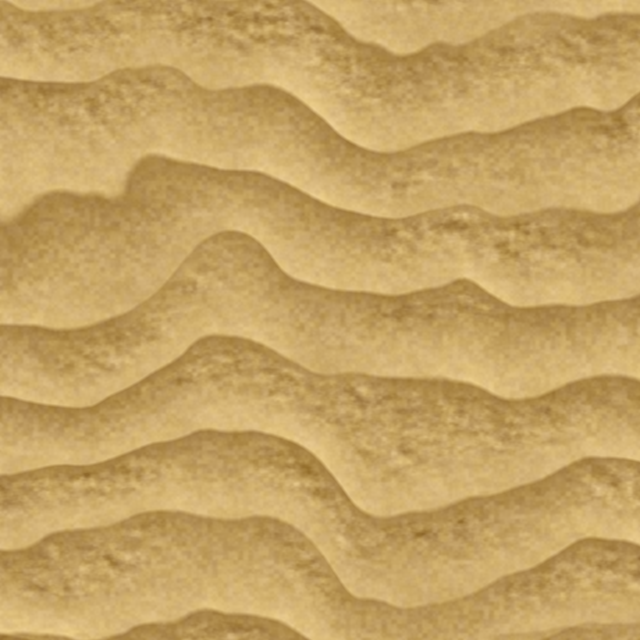
A Shadertoy shader for this texture:

```glsl
// Wind-rippled sand: wavy horizontal crests, sunlit above and shaded below.
// A noise-warped sawtooth gives the ripples their sharp crests; embossed
// noise adds clumps and grains, and a linear ramp turns tone into colour.

float hash(vec2 p) {
    vec3 q = fract(vec3(p.xyx) * 0.1031);
    q += dot(q, q.yzx + 33.33);
    return fract((q.x + q.y) * q.z);
}

float noise(vec2 p) {
    vec2 cell = floor(p), f = fract(p);
    f = f * f * f * (f * (f * 6.0 - 15.0) + 10.0);
    return mix(mix(hash(cell), hash(cell + vec2(1, 0)), f.x),
               mix(hash(cell + vec2(0, 1)), hash(cell + vec2(1, 1)), f.x), f.y);
}

float fbm(vec2 p) {
    float sum = 0.0, weight = 0.5;
    for (int i = 0; i < 3; i++) {
        sum += weight * noise(p);
        p = mat2(1.6, 1.2, -1.2, 1.6) * p + 17.3;
        weight *= 0.5;
    }
    return sum;
}

// Sideways wandering of the crests, in ripple periods
float crestWarp(vec2 p) {
    return 1.15 * noise(p * vec2(3.6, 2.6) + 3.7)
         + 0.45 * noise(p * vec2(8.5, 5.0) + 21.0)
         + 0.10 * noise(p * vec2(22.0, 16.0) + 9.0);
}

// Returns tone and phase; phase runs from 0 below a crest to 1 above the next
vec2 ripple(vec2 p, float count) {
    float warp = crestWarp(p);
    float slope = (crestWarp(p + vec2(0.02, 0.0)) - warp) / 0.02;
    float phase = fract(warp - p.y * count);

    float tone = mix(0.45, 0.72, smoothstep(0.05, 0.8, phase));
    tone -= 0.15 * exp(-8.0 * phase);
    float sunlit = clamp(0.6 - 0.2 * slope, 0.25, 1.3);
    tone += 0.19 * sunlit * pow(phase, 5.0);
    tone = mix(tone, 0.30, smoothstep(0.93, 1.0, phase));
    return vec2(tone, phase);
}

// Noise lit from the upper right
float emboss(vec2 p, vec2 offset) {
    return fbm(p) - fbm(p + offset);
}

void mainImage(out vec4 fragColor, in vec2 fragCoord) {
    vec2 p = fragCoord / iResolution.y;

    // Main ripples, with crests that fade in places
    vec2 main = ripple(p, 7.0);
    float strength = mix(0.55, 1.15, smoothstep(0.2, 0.65, noise(p * vec2(4.0, 7.0) + 40.0)));
    float tone = 0.60 + (main.x - 0.60) * strength;

    // Short secondary crests
    float patches = smoothstep(0.55, 0.85, noise(p * vec2(3.5, 6.0) + 71.0));
    tone += 0.5 * patches * (ripple(p + vec2(5.3, 2.1), 9.0).x - 0.60);

    // Rough clumps gather in the shaded hollows
    float hollow = smoothstep(0.0, 0.15, main.y) * (1.0 - smoothstep(0.4, 0.8, main.y));
    float rough = hollow * smoothstep(0.3, 0.7, noise(p * vec2(6.0, 9.0) + 13.0));
    tone += (0.10 + 0.50 * rough) * emboss(p * vec2(42.0, 62.0), vec2(0.35, 0.6));
    tone -= 0.16 * rough * smoothstep(0.5, 0.75, fbm(p * vec2(28.0, 55.0) + 8.0));

    // Soft streaks and fine grains
    tone += 0.10 * (fbm(p * vec2(12.0, 26.0) + 31.0) - 0.44);
    tone += (0.12 + 0.10 * hollow) * (noise(p * vec2(125.0, 140.0)) - 0.5);
    tone += 0.06 * (noise(p * 230.0 + 5.0) - 0.5);

    vec3 shadowSand = vec3(0.56, 0.41, 0.17);
    vec3 sunnySand = vec3(0.92, 0.80, 0.55);
    vec3 color = mix(shadowSand, sunnySand, clamp(tone, 0.0, 1.08));
    color.b += 0.05 * (noise(p * 75.0 + 60.0) - 0.5);
    fragColor = vec4(color, 1.0);
}
```
